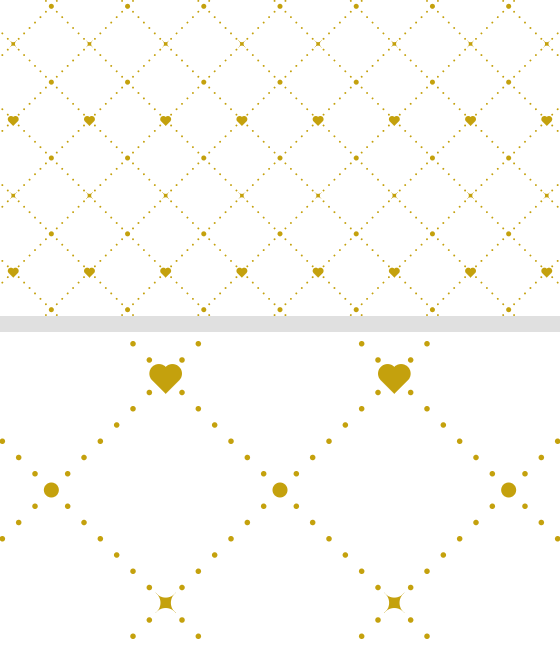
Top: the whole. Bottom: its middle third, enlarged.
Give the GLSL for this pattern, as a Shadertoy shader.

```glsl
const vec3 PAPER = vec3(1.0);
const vec3 GOLD = vec3(0.77, 0.63, 0.05);
const vec2 CELL = vec2(0.2412, 0.24);   // lattice period in canvas heights
const float STEPS = 7.0;                // dot intervals between two nodes

float circleDist(vec2 p, float radius) {
    return length(p) - radius;
}

// Heart with its lower tip at the origin, about 1.2 wide and 1.1 high
float heartDist(vec2 p) {
    p.x = abs(p.x);
    if (p.x + p.y > 1.0) {
        return circleDist(p - vec2(0.25, 0.75), sqrt(2.0) / 4.0);
    }
    vec2 toNotch = p - vec2(0.0, 1.0);
    vec2 toSide = p - 0.5 * max(p.x + p.y, 0.0);
    return sqrt(min(dot(toNotch, toNotch), dot(toSide, toSide))) * sign(p.x - p.y);
}

// Square with a circular bite in each side, leaving four diagonal points
float sparkDist(vec2 p, float halfSize, float waist) {
    vec2 q = abs(p);
    q = vec2(max(q.x, q.y), min(q.x, q.y));
    float biteCentre = (2.0 * halfSize * halfSize - waist * waist) / (2.0 * (halfSize - waist));
    float bite = circleDist(q - vec2(biteCentre, 0.0), biteCentre - waist);
    return max(q.x - halfSize, -bite);
}

// Evenly spaced dots on the diagonals between neighbouring nodes
float dottedLineDist(vec2 folded, vec2 cell, float steps, float radius) {
    float along = clamp(round((folded.x + folded.y) * steps), 1.0, steps - 1.0);
    return circleDist((folded - along / (2.0 * steps)) * cell, radius);
}

float coverage(float dist, float pixel) {
    return clamp(0.5 - dist / pixel, 0.0, 1.0);
}

void mainImage(out vec4 fragColor, in vec2 fragCoord) {
    float pixel = 1.0 / iResolution.y;
    vec2 uv = (fragCoord - 0.5 * iResolution.xy) * pixel / CELL;

    // Discs at the cell corners, joined by dotted diagonals
    vec2 corner = fract(uv + 0.5) - 0.5;
    float dist = circleDist(corner * CELL, 0.0079);
    dist = min(dist, dottedLineDist(abs(corner), CELL, STEPS, 0.0029));

    // Hearts and sparks at the cell centres, in alternating rows
    vec2 centre = (fract(uv) - 0.5) * CELL;
    bool heartRow = mod(floor(uv.y), 2.0) < 0.5;
    float heartScale = 0.0285;
    float heart = heartDist((centre + vec2(0.0, 0.0186)) / heartScale) * heartScale;
    float spark = sparkDist(centre - vec2(0.0, 0.001), 0.0105, 0.0055);
    dist = min(dist, heartRow ? heart : spark);

    fragColor = vec4(mix(PAPER, GOLD, coverage(dist, pixel)), 1.0);
}
```
